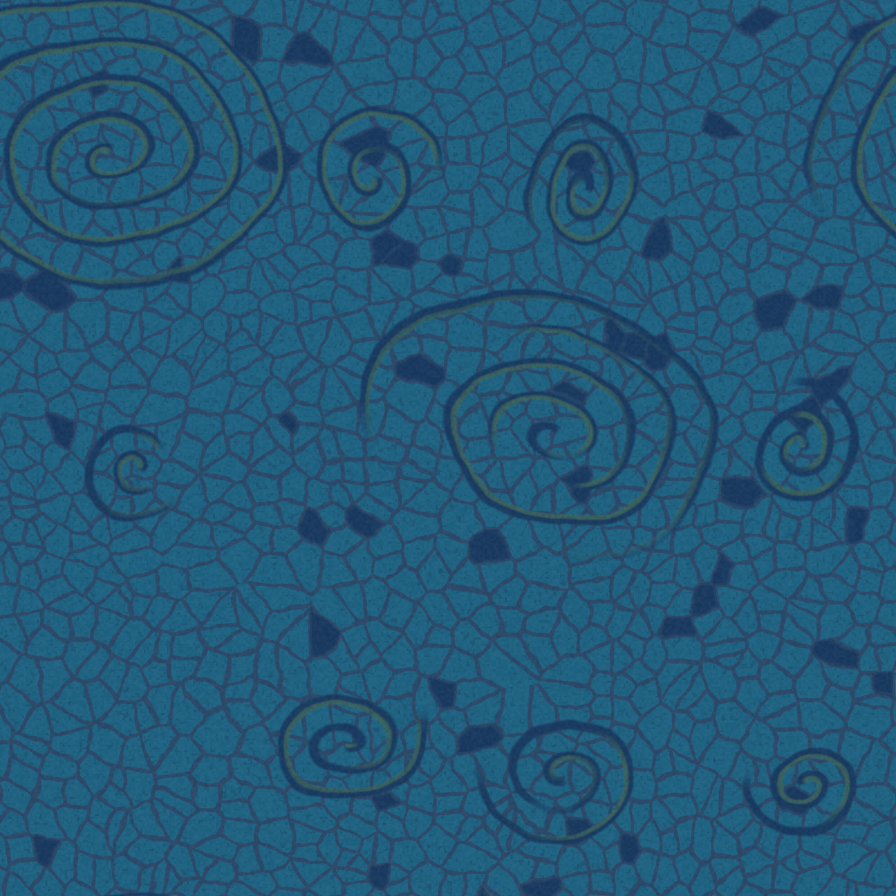
A Shadertoy shader for this pattern:

```glsl
// Cracked blue mosaic with scattered navy tiles and hand-drawn spirals.
// Tiles are a jittered Voronoi diagram with some sites left out; the spirals
// are power-law curves on a wrapped lattice, each stroke with an olive edge.

const vec3 TILE_BLUE   = vec3(0.125, 0.388, 0.508);
const vec3 CRACK_SLATE = vec3(0.178, 0.288, 0.412);
const vec3 NAVY        = vec3(0.103, 0.228, 0.375);
const vec3 OLIVE       = vec3(0.265, 0.420, 0.360);

const float TILES = 39.0;            // Voronoi sites across the canvas
const float SKIPPED_SITES = 0.27;    // share of sites left out
const float NAVY_SHARE = 0.047;      // share of navy tiles
const float CRACK_HALF = 0.0022;
const float CRACK_SOFT = 0.0009;
const float GRAIN = 0.035;
const float SPECKS = 0.45;           // strength of the dark specks

const int SPIRALS = 9;
const vec2 FIRST_CENTRE = vec2(0.63, 0.51);
const vec2 CENTRE_STEP = vec2(-0.245, 0.66);
const float STROKE_HALF = 0.0054;
const float STROKE_SOFT = 0.0021;
const float GROWTH = 1.1;            // how the turns widen outwards
const float TAU = 6.2831853;

vec2 hash2(vec2 p) {
    vec3 h = fract(p.xyx * vec3(0.1031, 0.1030, 0.0973));
    h += dot(h, h.yzx + 33.33);
    return fract((h.xx + h.yz) * h.zy);
}

float noise(vec2 p) {
    vec2 i = floor(p), f = fract(p);
    f = f * f * (3.0 - 2.0 * f);
    float low = mix(hash2(i).x, hash2(i + vec2(1, 0)).x, f.x);
    float high = mix(hash2(i + vec2(0, 1)).x, hash2(i + vec2(1, 1)).x, f.x);
    return mix(low, high, f.y);
}

vec2 warp(vec2 p) {
    return vec2(noise(p), noise(p + 47.3)) - 0.5;
}

bool skipped(vec2 cell) {
    return hash2(cell + 71.0).x < SKIPPED_SITES;
}

// Returns the distance to the nearest tile border and a random tile value.
vec2 mosaic(vec2 p) {
    p *= TILES;
    vec2 base = floor(p), nearest = vec2(0), owner = base;
    float best = 1e3, border = 1e3;
    for (int y = -2; y <= 2; y++)
    for (int x = -2; x <= 2; x++) {
        vec2 cell = base + vec2(x, y);
        if (skipped(cell)) continue;
        vec2 site = cell + hash2(cell) - p;
        float d = dot(site, site);
        if (d < best) { best = d; nearest = site; owner = cell; }
    }
    for (int y = -2; y <= 2; y++)
    for (int x = -2; x <= 2; x++) {
        vec2 cell = owner + vec2(x, y);
        if (skipped(cell) || cell == owner) continue;
        vec2 site = cell + hash2(cell) - p;
        border = min(border, dot(0.5 * (site + nearest), normalize(site - nearest)));
    }
    return vec2(border / TILES, hash2(owner + 19.0).y);
}

// Returns the coverage of the navy stroke and of its olive edge.
vec2 spiral(vec2 p, int index, float px) {
    float id = float(index);
    vec2 rnd = hash2(vec2(id, 5.0)), rnd2 = hash2(vec2(id, 23.0));
    bool large = index == 0 || index == 2;
    float radius = large ? 0.185 + 0.02 * rnd.x : mix(0.065, 0.095, rnd.x);
    float turns = large ? 4.6 : mix(2.2, 2.9, rnd.y);

    // Wrapped, turned, stretched and sometimes mirrored local frame
    vec2 q = p - FIRST_CENTRE - id * CENTRE_STEP - 0.04 * (rnd2 - 0.5);
    q -= round(q);
    float c = cos(TAU * rnd2.x), s = sin(TAU * rnd2.x);
    q = mat2(c, s, -s, c) * q;
    float stretch = mix(1.0, 1.14, rnd.y);
    q *= vec2(1.0 / stretch, rnd2.y < 0.5 ? -stretch : stretch);

    // Nearest turn of the curve and distance to it
    float r = max(length(q), 1e-4);
    float angle = atan(q.y, q.x + 1e-6) / TAU;
    float turn = angle + round(turns * pow(r / radius, 1.0 / GROWTH) - angle);
    float along = max(turn, 0.01) / turns;
    float curve = radius * pow(along, GROWTH);
    float slope = GROWTH * curve / (along * turns * TAU * max(r, 0.004));
    float d = (r - curve) / sqrt(1.0 + slope * slope);

    // Pen pressure, gaps and tapered ends
    float pressure = noise(vec2(turn * 2.3, id * 7.3));
    float pen = smoothstep(0.02, 0.12, pressure - 0.10 * along);
    pen *= smoothstep(0.15, 0.3, turn) * (1.0 - smoothstep(turns - 0.08, turns, turn));
    float halfWidth = STROKE_HALF * mix(0.65, 1.1, pressure);
    float soft = max(STROKE_SOFT, px);
    float navy = pen * (1.0 - smoothstep(halfWidth - soft, halfWidth + soft, abs(d)));
    float shine = smoothstep(0.25, 0.55, noise(vec2(turn * 2.9, id * 3.1 + 40.0)));
    float olive = 1.0 - smoothstep(0.0008, 0.0024 + soft, abs(d + 0.75 * halfWidth));
    return vec2(navy, olive * shine * pen);
}

void mainImage(out vec4 fragColor, in vec2 fragCoord) {
    float px = 1.0 / min(iResolution.x, iResolution.y);
    vec2 p = fragCoord * px;

    // Mosaic tiles and rough cracks
    vec2 tile = mosaic(p + 0.035 * warp(p * 6.0) + 0.0045 * warp(p * 85.0));
    float navyTile = step(tile.y, NAVY_SHARE);
    float soft = max(CRACK_SOFT, 0.5 * px);
    float crackHalf = CRACK_HALF * mix(0.75, 1.25, noise(p * 130.0));
    float crack = 1.0 - smoothstep(crackHalf - soft, crackHalf + soft, tile.x);
    vec3 color = mix(TILE_BLUE, NAVY, navyTile);
    color = mix(color, CRACK_SLATE, crack * mix(1.0, 0.5, navyTile));

    // Spirals
    vec2 drawn = p + 0.024 * warp(p * 9.0) + 0.003 * warp(p * 50.0);
    vec2 ink = vec2(0);
    for (int i = 0; i < SPIRALS; i++) ink = max(ink, spiral(drawn, i, px));
    color = mix(color, NAVY, 0.95 * ink.x);
    color = mix(color, OLIVE, 0.75 * ink.y);

    // Fine grain and dark specks
    float speck = smoothstep(0.72, 0.92, noise(p * 310.0 + 9.0));
    color = mix(color, min(color, CRACK_SLATE), SPECKS * speck);
    color += GRAIN * (noise(p * 400.0) - 0.5);
    fragColor = vec4(color, 1.0);
}
```
